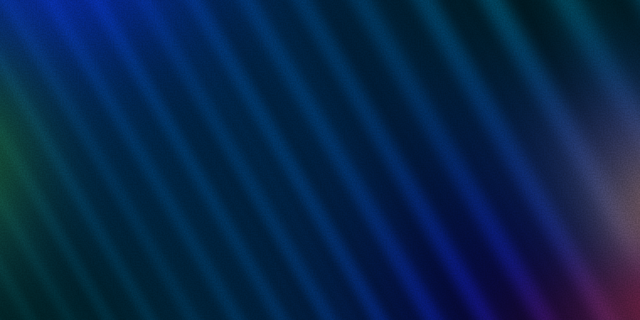
A Shadertoy shader for this background:

```glsl
// Diagonal soft light streaks over a dark blue field with coloured glows at the edges.

#define STREAK_SLANT 0.58    // sideways drift per unit of height
#define STREAK_START -0.24   // first streak, measured along the top edge
#define STREAK_RATE 7.9      // streaks per unit at the start
#define STREAK_WIDEN 0.96    // how quickly the spacing opens to the right
#define STREAK_DEPTH 0.36    // darkness between the streaks
#define FIBRE_AMOUNT 0.32    // uneven thin bands within the streaks
#define GRAIN_SCALE 190.0
#define GRAIN_AMOUNT 0.17

const float TAU = 6.2831853;

vec2 hashGradient(vec2 cell) {
    vec3 q = fract(vec3(cell.xyx) * vec3(0.1031, 0.1030, 0.0973));
    q += dot(q, q.yzx + 33.33);
    float angle = TAU * fract((q.x + q.y) * q.z);
    return vec2(cos(angle), sin(angle));
}

float gradientNoise(vec2 p) {
    vec2 i = floor(p), f = fract(p);
    vec2 w = f * f * f * (f * (f * 6.0 - 15.0) + 10.0);
    vec2 e = vec2(0.0, 1.0);
    float a = dot(hashGradient(i), f);
    float b = dot(hashGradient(i + e.yx), f - e.yx);
    float c = dot(hashGradient(i + e.xy), f - e.xy);
    float d = dot(hashGradient(i + e.yy), f - e.yy);
    return mix(mix(a, b, w.x), mix(c, d, w.x), w.y);
}

// Elliptical falloff, 1 at the centre
float glow(vec2 p, vec2 centre, vec2 radius) {
    vec2 d = (p - centre) / radius;
    return exp(-dot(d, d));
}

// Slanted ridges whose spacing widens to the right, with thin uneven bands
float streaks(vec2 p) {
    float across = p.x - STREAK_SLANT * (1.0 - p.y) - STREAK_START;
    float phase = across * (STREAK_RATE - STREAK_WIDEN * across);
    float ridge = 0.5 + 0.5 * cos(TAU * phase);
    float fibre = gradientNoise(vec2(phase * 2.3 + 7.0, p.y * 0.8 + 3.0));
    return pow(ridge, 1.35) + 0.08 * cos(2.0 * TAU * phase) + FIBRE_AMOUNT * fibre;
}

void mainImage(out vec4 fragColor, in vec2 fragCoord) {
    // Height is 1; x is stretched to span 0..2
    vec2 p = fragCoord / iResolution.xy * vec2(2.0, 1.0);

    // Glow masks
    float blue   = glow(p, vec2(0.18, 1.10), vec2(0.46, 0.32));
    float green  = glow(p, vec2(-0.08, 0.50), vec2(0.23, 0.34));
    float pine   = glow(p, vec2(0.00, -0.05), vec2(0.62, 0.40));
    float teal   = glow(p, vec2(1.78, 1.10), vec2(0.55, 0.34));
    float indigo = glow(p, vec2(1.56, 0.02), vec2(0.46, 0.50));
    float slate  = glow(p, vec2(1.94, 0.52), vec2(0.26, 0.24));
    float purple = glow(p, vec2(1.76, -0.06), vec2(0.24, 0.22));
    float rose   = glow(p, vec2(2.08, 0.34), vec2(0.21, 0.23));
    float red    = glow(p, vec2(2.06, 0.02), vec2(0.25, 0.19));

    // Colour field
    vec3 colour = vec3(0.0, 0.188, 0.355);
    colour = mix(colour, vec3(0.00, 0.16, 0.19), pine);
    colour = mix(colour, vec3(0.03, 0.17, 0.68), blue);
    colour = mix(colour, vec3(0.08, 0.32, 0.22), green);
    colour = mix(colour, vec3(0.00, 0.25, 0.31), teal);
    colour = mix(colour, vec3(0.03, 0.07, 0.45), indigo);
    colour = mix(colour, vec3(0.14, 0.21, 0.43), slate);
    colour = mix(colour, vec3(0.15, 0.04, 0.32), purple);
    colour = mix(colour, vec3(0.46, 0.36, 0.38), rose);
    colour = mix(colour, vec3(0.43, 0.13, 0.27), red);

    // Streak shading, fading out inside the strong glows
    float depth = STREAK_DEPTH + 0.26 * teal + 0.12 * indigo;
    depth *= mix(0.75, 1.0, smoothstep(0.2, 1.2, p.x));
    depth *= (1.0 - 0.6 * blue) * (1.0 - 0.75 * green);
    depth *= (1.0 - 0.35 * slate) * (1.0 - 0.85 * rose) * (1.0 - 0.6 * red);
    colour *= 1.0 - depth * (1.0 - streaks(p));

    // Fine grain
    colour *= 1.0 + GRAIN_AMOUNT * gradientNoise(p * GRAIN_SCALE);
    fragColor = vec4(clamp(colour, 0.0, 1.0), 1.0);
}
```
